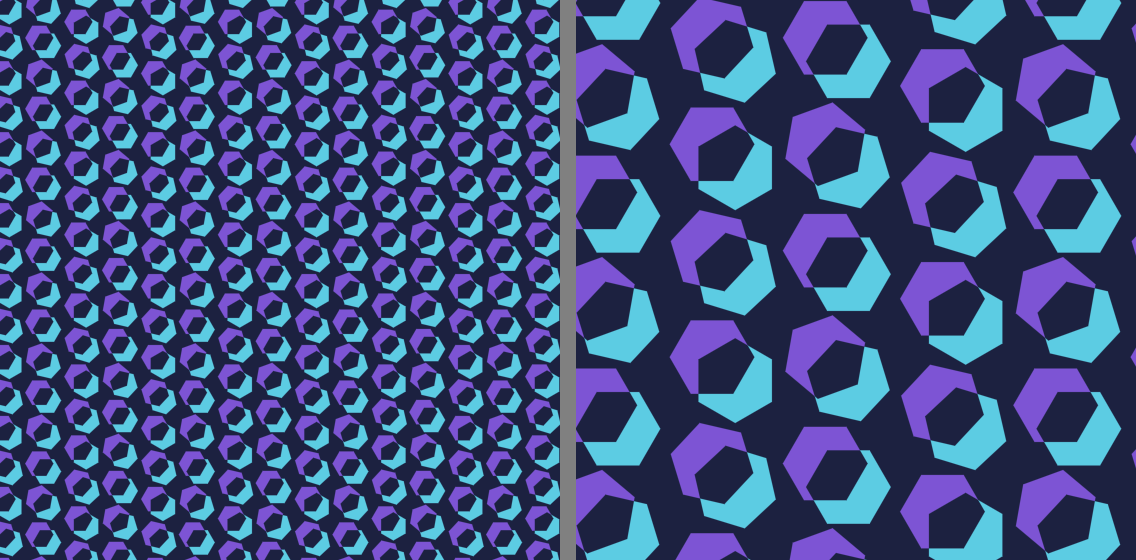
Left, the full canvas; right, a detail of the centre.
A WebGL 2 fragment shader for this pattern:

```glsl
#version 300 es
precision highp float;
// Staggered columns of paired hexagons, one violet and one cyan, on navy.
// Where the two overlap the ground shows through. Each pair takes one of
// four sets of turns, chosen by the parity of its column and row.

#define PITCH vec2(0.06859, 0.06335)   // column and row spacing
#define ANCHOR vec2(0.4212, 0.5738)    // centre of the pair at column 0, row 0
#define RADIUS 0.02526                 // hexagon centre to corner
#define SPREAD vec2(-0.0069, 0.0070)   // pair centre to violet hexagon
#define STAGGER 0.0347                 // lift of every second couple of columns
#define NUDGE 0.0012                   // odd columns sit slightly to the left
#define SOFTNESS 0.75                  // edge half width in pixels

uniform vec2 u_resolution;
out vec4 fragColor;

const vec3 NAVY = vec3(0.11, 0.13, 0.25);
const vec3 VIOLET = vec3(0.49, 0.33, 0.83);
const vec3 CYAN = vec3(0.36, 0.80, 0.89);

// Signed distance to a hexagon turned by an angle in degrees
float hexagon(vec2 p, float degrees) {
  float a = radians(degrees);
  p = abs(mat2(cos(a), -sin(a), sin(a), cos(a)) * p);
  return max(p.y, dot(p, vec2(0.866025, 0.5))) - 0.866025 * RADIUS;
}

float coverage(float dist) {
  float edge = SOFTNESS / u_resolution.y;
  return 1.0 - smoothstep(-edge, edge, dist);
}

// Turns of the violet and cyan hexagons, counterclockwise
vec2 pairTurns(bool oddColumn, bool oddRow) {
  if (oddColumn) return oddRow ? vec2(0.0) : vec2(20.0, -13.0);
  return oddRow ? vec2(-13.0, -17.0) : vec2(0.0, 30.0);
}

void main() {
  vec2 p = gl_FragCoord.xy / u_resolution - ANCHOR;

  // Column, with its sideways nudge and vertical stagger
  float column = floor(p.x / PITCH.x + 0.5);
  float odd = mod(column, 2.0);
  p.x -= column * PITCH.x - odd * NUDGE;
  p.y -= STAGGER * mod(floor(column / 2.0), 2.0);
  float nearestRow = floor(p.y / PITCH.y + 0.5);

  // Neighbouring rows are included so that corners are never cut
  vec3 color = NAVY;
  for (int i = -1; i <= 1; i++) {
    float row = nearestRow + float(i);
    vec2 local = p - vec2(0.0, row * PITCH.y);
    vec2 turns = pairTurns(odd > 0.5, mod(row, 2.0) > 0.5);
    float violet = coverage(hexagon(local - SPREAD, turns.x));
    float cyan = coverage(hexagon(local + SPREAD, turns.y));
    color = mix(color, VIOLET, violet * (1.0 - cyan));
    color = mix(color, CYAN, cyan * (1.0 - violet));
  }
  fragColor = vec4(color, 1.0);
}
```
